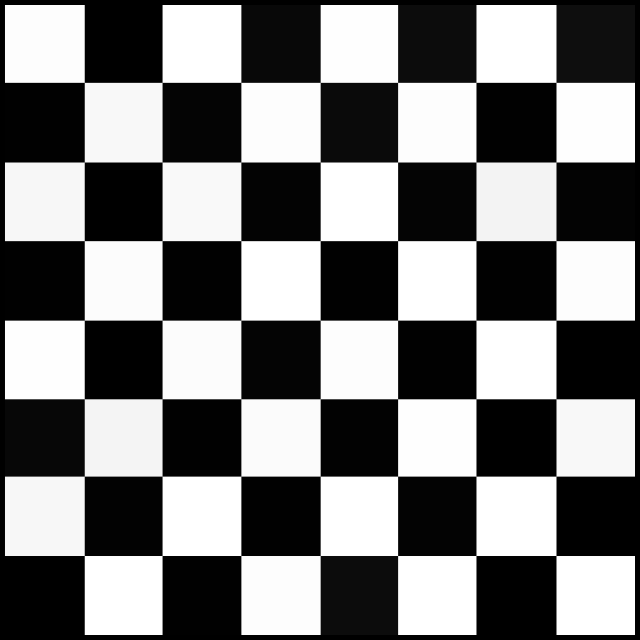
This pattern is drawn by a Shadertoy shader. Its source:

```glsl
const float CELLS = 8.0;
const float MARGIN = 0.0078;          // black frame, share of the canvas
const vec3 LIGHT = vec3(1.0);
const vec3 DARK = vec3(0.0);
const float WEAR = 0.062;             // strongest shift of a cell's tone
const float WEAR_RARITY = 4.0;        // higher leaves more cells clean
const float SEED = 17.0;
const vec2 WAVE_A = vec2(5.0, 3.0);   // half waves across the board
const vec2 WAVE_B = vec2(2.0, 6.0);
const vec2 SHIFT_A = vec2(0.0085, 0.0079);   // uneven cuts, in cells
const vec2 SHIFT_B = vec2(0.0069, -0.0058);
const float PI = 3.14159;

float hash(vec2 p) {
    vec3 q = fract(vec3(p.xyx) * 0.1031);
    q += dot(q, q.yzx + 33.33);
    return fract((q.x + q.y) * q.z);
}

// Flat colour of one cell; everything off the board is frame
vec3 cellColour(vec2 id) {
    if (any(lessThan(id, vec2(0.0))) || any(greaterThanEqual(id, vec2(CELLS)))) return DARK;
    float isLight = mod(id.x + id.y, 2.0);
    float wear = WEAR * pow(hash(id + SEED), WEAR_RARITY);
    return mix(DARK + wear, LIGHT - wear, isLight);
}

// Slightly uneven row and column positions
vec2 unevenGrid(vec2 board) {
    vec2 shift = SHIFT_A * sin(PI * WAVE_A * board) + SHIFT_B * sin(PI * WAVE_B * board);
    return board * CELLS - shift;
}

void mainImage(out vec4 fragColor, in vec2 fragCoord) {
    float boardSize = 1.0 - 2.0 * MARGIN;
    vec2 board = (fragCoord / iResolution.xy - MARGIN) / boardSize;
    vec2 pixel = CELLS / (boardSize * iResolution.xy);

    // Blend the four nearest cells over one pixel at their shared edges
    vec2 grid = unevenGrid(board) - 0.5;
    vec2 id = floor(grid);
    vec2 blend = clamp((grid - id - 0.5) / pixel + 0.5, 0.0, 1.0);
    vec3 lower = mix(cellColour(id), cellColour(id + vec2(1.0, 0.0)), blend.x);
    vec3 upper = mix(cellColour(id + vec2(0.0, 1.0)), cellColour(id + 1.0), blend.x);

    fragColor = vec4(mix(lower, upper, blend.y), 1.0);
}
```
